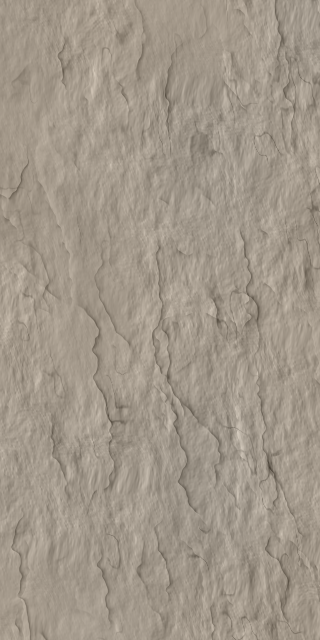
This texture is drawn by a Shadertoy shader. Its source:

```glsl
// Weathered grey-beige stone with tall, ragged, overlapping flakes.
// Warped noise contours become flake edges with a lit rim and a thin shadow;
// a directional difference of fine noise adds the rough grain between them.

const vec3  STONE        = vec3(0.634, 0.595, 0.543);
const vec3  WARM_TINT    = vec3(0.012, 0.0, -0.012);
const vec2  LIGHT        = vec2(-0.85, 0.53);
const int   FLAKE_LAYERS = 5;
const float LEAN         = 0.15;   // flakes drift right on the way down
const float STRETCH      = 0.27;   // vertical over horizontal frequency
const float RIM_WIDTH    = 0.022;
const float SHADOW_WIDTH = 0.006;
const float RIM_LIGHT    = 0.070;
const float SHADOW_DEPTH = 0.190;
const float GRAIN_GAIN   = 0.85;
const float MOTTLE_GAIN  = 0.075;
const float CRACK_DEPTH  = 0.10;

float hash(vec2 cell) {
    vec3 h = fract(vec3(cell.xyx) * 0.1031);
    h += dot(h, h.yzx + 33.33);
    return fract((h.x + h.y) * h.z);
}

float noise(vec2 p) {
    vec2 cell = floor(p);
    vec2 f = fract(p);
    f = f * f * f * (f * (f * 6.0 - 15.0) + 10.0);
    return mix(mix(hash(cell), hash(cell + vec2(1, 0)), f.x),
               mix(hash(cell + vec2(0, 1)), hash(cell + vec2(1, 1)), f.x), f.y);
}

float fbm(vec2 p) {
    float sum = 0.0, amplitude = 0.5;
    for (int i = 0; i < 4; i++) {
        sum += amplitude * noise(p);
        p = mat2(1.6, 1.2, -1.2, 1.6) * p + 17.3;
        amplitude *= 0.5;
    }
    return sum / 0.9375;
}

// Follows the lean of the flakes
vec2 leaned(vec2 p) {
    return vec2(p.x + LEAN * p.y, p.y);
}

// Tall noise cells whose outlines are bent and then frayed
float flakeField(vec2 p, float seed, float frequency) {
    vec2 q = leaned(p);
    q.x += 0.12 * (fbm(p * vec2(4.0, 4.0) + seed) - 0.5);
    q.x += 0.030 * (noise(p * vec2(15.0, 19.0) + seed) - 0.5);
    q.x += 0.014 * (noise(p * vec2(36.0, 48.0) + seed) - 0.5);
    q.y += 0.10 * (noise(p * vec2(14.0, 8.0) + seed + 5.0) - 0.5);
    return noise(q * frequency * vec2(1.0, STRETCH) + seed * 7.3);
}

// Brightness change made by one layer of flakes
float flakeTone(vec2 p, float seed, float frequency, float blur) {
    const float e = 0.004;
    float field = flakeField(p, seed, frequency);
    vec2 slope = vec2(flakeField(p + vec2(e, 0.0), seed, frequency),
                      flakeField(p + vec2(0.0, e), seed, frequency)) - field;
    slope /= e;
    float steepness = length(slope);
    float dist = (field - 0.5) / max(steepness, 0.6 * frequency);
    float facing = dot(-slope / max(steepness, 0.001), LIGHT);

    // Edges come and go, and level edges are weaker than upright ones
    float inside = smoothstep(-blur, blur, dist);
    float presence = smoothstep(0.36, 0.64, noise(p * vec2(5.0, 3.4) + seed * 3.1));
    presence *= smoothstep(0.0, 0.7, abs(slope.x) / max(steepness, 0.001));
    presence *= smoothstep(0.1, 0.6, steepness / frequency);
    float lit = 0.65 + 0.35 * facing;
    float shaded = smoothstep(0.9, -0.5, facing);

    float rim = RIM_LIGHT * lit * exp(-max(dist, 0.0) / RIM_WIDTH);
    float outer = max(-dist, 0.0);
    float shadow = SHADOW_DEPTH * exp(-outer / SHADOW_WIDTH)
                 + 0.035 * exp(-outer / 0.018);
    return presence * mix(-shadow * shaded, rim, inside);
}

// Height of the fine, slightly upright surface texture
float grainHeight(vec2 p) {
    return fbm(leaned(p) * vec2(25.0, 15.0) + 0.7 * noise(p * 9.0));
}

void mainImage(out vec4 fragColor, in vec2 fragCoord) {
    vec2 p = fragCoord / iResolution.x;
    float blur = max(0.7 / iResolution.x, 0.002);

    // Overlapping flakes, from broad to narrow
    float tone = 0.0;
    for (int i = 0; i < FLAKE_LAYERS; i++) {
        float layer = float(i);
        tone += flakeTone(p, 3.7 + 11.9 * layer, 4.0 + 1.7 * layer, blur);
    }
    tone = max(tone, -0.26);

    // Grain lit from the upper left, rougher toward the right
    float roughness = mix(0.55, 1.15, smoothstep(0.25, 0.7,
                      noise(p * vec2(3.5, 2.0) + 41.0) + 0.3 * (p.x - 0.5)));
    float grain = grainHeight(p) - grainHeight(p + LIGHT * 0.004);
    tone += GRAIN_GAIN * roughness * grain;

    // Cloudy stains
    tone += MOTTLE_GAIN * (fbm(p * vec2(7.0, 4.5) + 63.0) - 0.5);

    // Short thin cracks in the rough areas
    float ridge = 1.0 - abs(2.0 * noise(leaned(p) * vec2(34.0, 12.0)
                  + 0.9 * fbm(p * 14.0)) - 1.0);
    float cracked = smoothstep(0.58, 0.82, noise(p * vec2(11.0, 7.0) + 87.0));
    tone -= CRACK_DEPTH * cracked * roughness * smoothstep(0.82, 1.0, ridge);

    float warmth = noise(p * vec2(3.0, 2.0) + 29.0) - 0.5;
    vec3 color = STONE + tone * vec3(1.0, 0.98, 0.96) + WARM_TINT * warmth;
    fragColor = vec4(clamp(color, 0.0, 1.0), 1.0);
}
```
